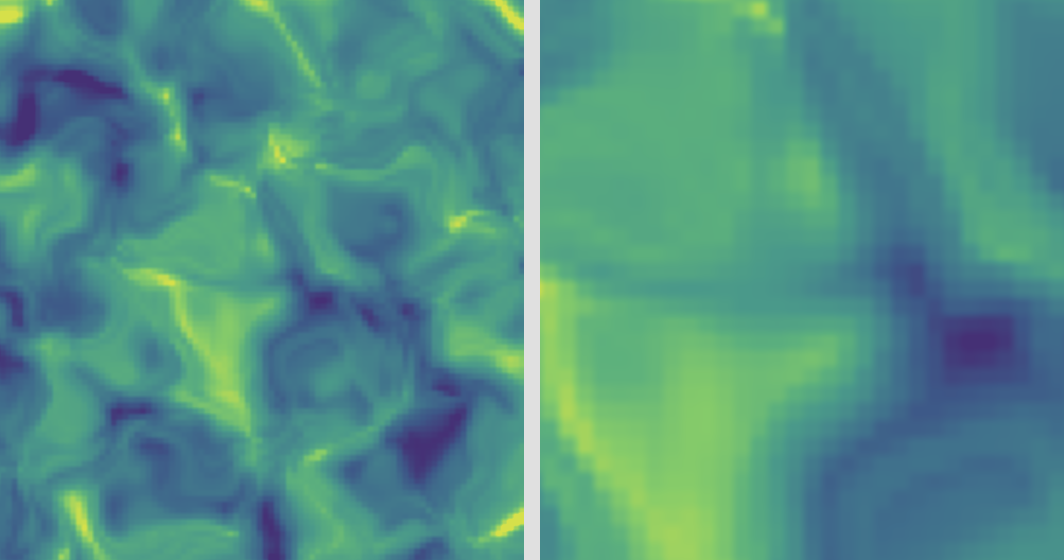
Left, the full canvas; right, a detail of the centre.
Reproduce this texture procedurally as a Shadertoy shader.

```glsl
// Soft warped noise clouds in a violet, teal, green and yellow heat-map ramp.

const float GRID = 96.0;         // sample cells per canvas height
const float CLOUD_FREQ = 5.0;    // clouds per canvas height
const float GAIN = 0.46;         // strength of each finer octave
const float WARP = 0.85;         // bending of the clouds, in cloud sizes
const float STREAK_WIDTH = 0.12; // half width of the bright streaks
const float STREAK_GAIN = 1.2;   // brightness of the streaks
const float UNIT_SCALE = 4.1;    // brings the noise to unit deviation
const float LEVEL = 3.23;        // mean position on the ramp
const float CONTRAST = 1.36;     // deviation on the ramp
const vec2 SEED = vec2(13.7, 41.3);

const int STOPS = 8;
const vec3 RAMP[STOPS] = vec3[STOPS](
    vec3(0.27, 0.19, 0.46),
    vec3(0.24, 0.34, 0.53),
    vec3(0.25, 0.44, 0.55),
    vec3(0.27, 0.52, 0.55),
    vec3(0.29, 0.60, 0.54),
    vec3(0.36, 0.69, 0.49),
    vec3(0.53, 0.80, 0.41),
    vec3(0.84, 0.88, 0.29));

// Random unit gradient at a lattice point
vec2 gradientAt(vec2 cell) {
    uvec2 q = uvec2(ivec2(cell));
    uint h = q.x * 1597334677u ^ q.y * 3812015801u;
    h = (h ^ (h >> 16)) * 2146121005u;
    h = (h ^ (h >> 15)) * 2221713035u;
    h ^= h >> 16;
    float angle = float(h & 65535u) / 65536.0 * 6.28319;
    return vec2(cos(angle), sin(angle));
}

float gradientNoise(vec2 p) {
    vec2 i = floor(p), f = p - i;
    vec2 u = f * f * f * (f * (f * 6.0 - 15.0) + 10.0);
    vec2 e = vec2(1.0, 0.0);
    float a = dot(gradientAt(i), f);
    float b = dot(gradientAt(i + e.xy), f - e.xy);
    float c = dot(gradientAt(i + e.yx), f - e.yx);
    float d = dot(gradientAt(i + e.xx), f - e.xx);
    return mix(mix(a, b, u.x), mix(c, d, u.x), u.y);
}

float fbm(vec2 p, int octaves) {
    const mat2 TURN = mat2(1.6, 1.2, -1.2, 1.6);
    float sum = 0.0, amp = 1.0;
    for (int i = 0; i < octaves; i++) {
        sum += amp * gradientNoise(p);
        p = TURN * p + 17.3;
        amp *= GAIN;
    }
    return sum;
}

// Warped clouds with thin streaks along the bright parts
float cloudField(vec2 uv) {
    vec2 p = uv * CLOUD_FREQ + SEED;
    vec2 bend = vec2(fbm(p + 31.7, 2), fbm(p - 58.1, 2));
    vec2 q = p + WARP * bend;
    float cloud = UNIT_SCALE * fbm(q, 4);
    float ridge = max(0.0, 1.0 - abs(gradientNoise(q * 0.9 + 77.4)) / STREAK_WIDTH);
    float streak = smoothstep(0.0, 1.5, cloud) * (ridge - 0.22);
    return cloud + STREAK_GAIN * streak;
}

// Samples the field on a coarse grid and blends between the cells
float gridField(vec2 uv) {
    vec2 g = uv * GRID - 0.5;
    vec2 cell = floor(g);
    vec2 w = smoothstep(0.1, 0.9, g - cell);
    float sum = 0.0;
    for (int k = 0; k < 4; k++) {
        vec2 corner = vec2(k & 1, k >> 1);
        vec2 weight = mix(1.0 - w, w, corner);
        sum += weight.x * weight.y * cloudField((cell + corner + 0.5) / GRID);
    }
    return sum;
}

vec3 rampColor(float level) {
    float x = clamp(level, 0.0, float(STOPS) - 1.001);
    int i = int(x);
    return mix(RAMP[i], RAMP[i + 1], fract(x));
}

void mainImage(out vec4 fragColor, in vec2 fragCoord) {
    vec2 uv = fragCoord / iResolution.y;
    fragColor = vec4(rampColor(LEVEL + CONTRAST * gridField(uv)), 1.0);
}
```
